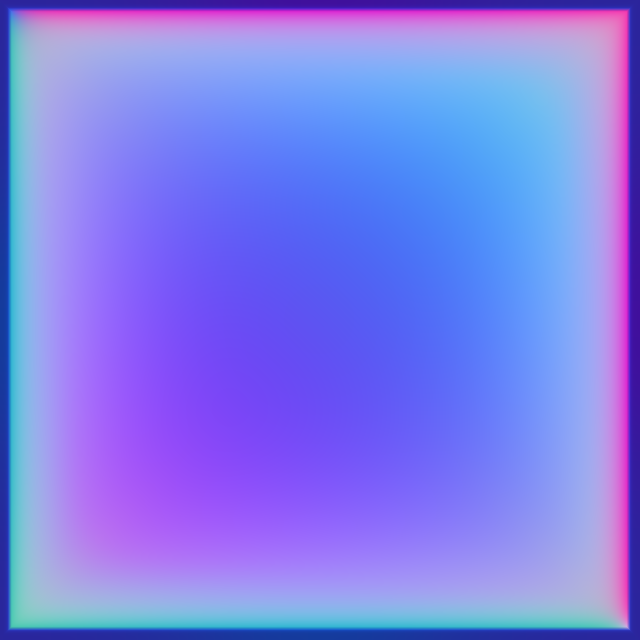
Reproduce this background procedurally as a Shadertoy shader.

```glsl
// Soft iridescent square panel in a dark indigo frame.
// A rounded depth field sets the base colour; a diagonal red/green tint
// reverses its sign close to the rim, so opposite sides get opposite hues.

// Depth of the panel: 1 at the centre, 0 on the rim, with rounded contours.
float panelDepth(vec2 room) {
    vec2 inv = 1.0 / (room * room);
    return inversesqrt(inv.x + inv.y - 1.0);
}

// Signed position on the diagonal, dominated by the nearest side.
float nearestSide(vec2 p, vec2 room) {
    vec2 weight = 1.0 / (room * room);
    return dot(p, weight) / (weight.x + weight.y);
}

vec3 panelColor(vec2 p) {
    vec2 room = max(1.0 - p * p, 0.01);
    float depth = panelDepth(room);
    float shallow = 1.0 - depth;

    // Indigo core that pales outward, then deepens again at the rim
    vec3 color = vec3(0.361, 0.333, 0.949);
    color += vec3(0.41, 0.46, 0.0) * pow(vec2(shallow), vec2(1.5, 1.3)).xyx;
    color.b += 0.16 * shallow * depth;
    color.rg -= vec2(0.28, 0.42) * exp(-depth / 0.08);
    color.b -= 0.14 * exp(-depth / 0.12);

    // Diagonal tint with its reversal
    float side = mix(p.x + p.y, nearestSide(p, room), smoothstep(0.4, 0.15, depth));
    float flip = exp(-depth / 0.2);
    color.rg += side * (vec2(-0.176, 0.176) + vec2(0.55, -0.49) * flip);

    // Warmer, less blue corners
    float along = min(abs(p.x), abs(p.y));
    color += vec3(0.10, 0.08, -0.14) * along * along * shallow;

    // Blue upper-left and pale lower-right corner glows
    float blueGlow = exp(-22.0 * length(p - vec2(-1.0, 1.0)));
    float paleGlow = exp(-28.0 * length(p - vec2(1.0, -1.0)));
    color = mix(color, vec3(0.22, 0.42, 0.97), blueGlow);
    return mix(color, vec3(0.88, 0.74, 0.95), paleGlow);
}

vec3 frameColor(vec2 p) {
    vec2 size = abs(p);
    bool vertical = size.x > size.y;
    float side = sign(vertical ? p.x : p.y);
    float along = min(size.x, size.y);
    vec3 tint = vec3(0.085, -0.085, 0.0) * side * exp(-3.5 * along * along);
    return vec3(0.165, 0.145, 0.61) + tint;
}

void mainImage(out vec4 fragColor, in vec2 fragCoord) {
    vec2 uv = fragCoord / iResolution.xy;
    vec2 p = (uv - vec2(0.4987, 0.5013)) / 0.4844;

    // Blend panel into frame, with a thin blue line along the seam
    float edge = max(abs(p.x), abs(p.y)) - 1.0;
    float soft = 1.0 / min(iResolution.x, iResolution.y);
    float framed = smoothstep(-0.008 - soft, 0.004 + soft, edge);
    vec3 color = mix(panelColor(clamp(p, -1.0, 1.0)), frameColor(p), framed);
    color += vec3(0.0, 0.10, 0.25) * exp(-abs(edge) / 0.005) * framed;

    fragColor = vec4(clamp(color, 0.0, 1.0), 1.0);
}
```
